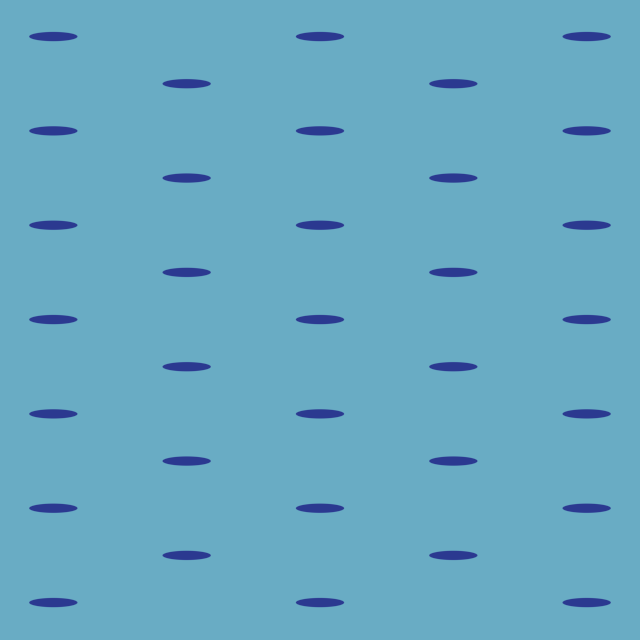
Give the GLSL for this pattern, as a Shadertoy shader.

```glsl
// Flat, wide dark blue ellipses on a plain light blue ground.
// Columns repeat evenly about the centre; every other column is shifted
// by half a row, and each cell draws one anti-aliased ellipse.

#define COLUMN_STEP 0.20833
#define ROW_STEP 0.1474
#define CENTRE vec2(0.5, 0.5007)
#define RADII vec2(0.0376, 0.0072)
#define GROUND_COLOUR vec3(0.412, 0.675, 0.769)
#define DASH_COLOUR vec3(0.169, 0.222, 0.566)

// Approximate signed distance to an ellipse, negative inside.
float ellipseDistance(vec2 p, vec2 radii) {
    vec2 q = p / radii;
    float slope = 2.0 * length(q / radii);
    return (dot(q, q) - 1.0) / max(slope, 1e-4);
}

// Position relative to the nearest ellipse of the half-drop grid.
vec2 halfDropCell(vec2 p) {
    float column = floor(p.x / COLUMN_STEP + 0.5);
    float drop = 0.5 * mod(column, 2.0);
    float row = floor(p.y / ROW_STEP - drop + 0.5);
    return p - vec2(column * COLUMN_STEP, (row + drop) * ROW_STEP);
}

void mainImage(out vec4 fragColor, in vec2 fragCoord) {
    float side = min(iResolution.x, iResolution.y);
    vec2 p = (fragCoord - CENTRE * iResolution.xy) / side;
    float pixel = 1.0 / side;

    // Edge coverage about one pixel wide
    float distanceToEdge = ellipseDistance(halfDropCell(p), RADII);
    float coverage = 1.0 - smoothstep(-0.75 * pixel, 0.75 * pixel, distanceToEdge);

    fragColor = vec4(mix(GROUND_COLOUR, DASH_COLOUR, coverage), 1.0);
}
```
